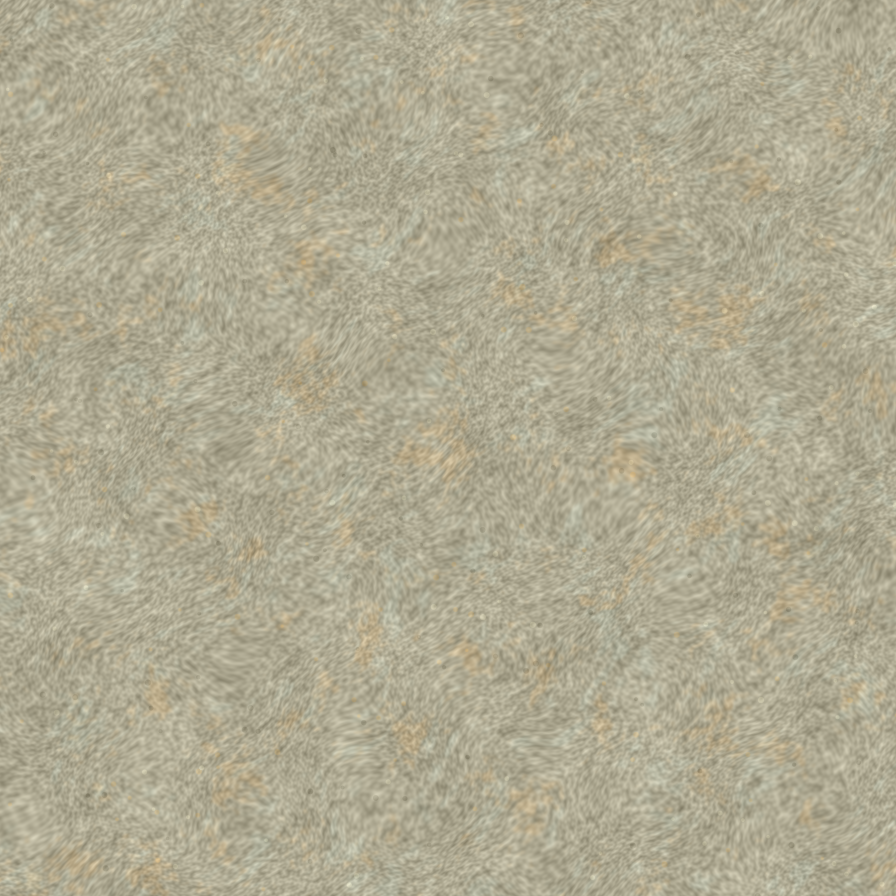
A Shadertoy shader for this texture:

```glsl
// Fine-grained sandy stone: octaves of gradient noise form the grain, short
// diagonal streaks and soft mottling; faint ochre and pale green-grey patches
// tint it, and sparse mineral specks are scattered on a jittered grid.

#define BASE_COLOR   vec3(0.684, 0.664, 0.573)
#define OCHRE_TINT   vec3(0.035, -0.008, -0.050)
#define PALE_TINT    vec3(0.008, 0.030, 0.040)
#define GRAIN_SCALE  205.0
#define FINE_AMOUNT  0.140
#define GRIT_AMOUNT  0.095
#define STREAK_AMOUNT 0.075
#define MOTTLE_AMOUNT 0.050
#define STREAK_ANGLE 0.68
#define SPECK_CELLS  70.0
#define SPECK_SHARE  0.07

// Integer hash giving two values from 0 to 1 for a lattice cell.
vec2 hash2(vec2 cell, uint seed) {
    uvec2 q = uvec2(ivec2(cell)) * uvec2(1597u, 3812u) + seed * 7919u;
    q = q * 1664525u + 1013904223u;
    q.x += q.y * 1664525u;
    q.y += q.x * 1664525u;
    q ^= q >> 16u;
    q.x += q.y * 1664525u;
    q.y += q.x * 1664525u;
    q ^= q >> 16u;
    return vec2(q & 65535u) / 65535.0;
}

float cornerSlope(vec2 cell, vec2 offset, uint seed) {
    float angle = 6.28318 * hash2(cell, seed).x;
    return dot(vec2(cos(angle), sin(angle)), offset);
}

float gradientNoise(vec2 p, uint seed) {
    vec2 cell = floor(p), f = p - cell;
    vec2 w = f * f * f * (f * (f * 6.0 - 15.0) + 10.0);
    vec2 e = vec2(1.0, 0.0);
    float low = mix(cornerSlope(cell, f, seed),
                    cornerSlope(cell + e.xy, f - e.xy, seed), w.x);
    float high = mix(cornerSlope(cell + e.yx, f - e.yx, seed),
                     cornerSlope(cell + e.xx, f - e.xx, seed), w.x);
    return mix(low, high, w.y);
}

float fbm(vec2 p, uint seed) {
    float sum = 0.0, amplitude = 1.0;
    for (uint i = 0u; i < 4u; i++) {
        sum += amplitude * gradientNoise(p, seed + i);
        p = mat2(1.6, 1.2, -1.2, 1.6) * p + 3.7;
        amplitude *= 0.7;
    }
    return sum;
}

// Coverage in x, random tone in y.
vec2 specks(vec2 uv) {
    vec2 p = uv * SPECK_CELLS, cell = floor(p), result = vec2(0.0);
    float blur = 0.7 * SPECK_CELLS / iResolution.y;
    for (int j = -1; j <= 1; j++)
    for (int i = -1; i <= 1; i++) {
        vec2 id = cell + vec2(i, j);
        vec2 kind = hash2(id, 41u);
        float radius = mix(0.13, 0.24, kind.y);
        float d = length(p - id - hash2(id, 42u)) - radius;
        float cover = (1.0 - smoothstep(-blur, blur, d)) * step(kind.x, SPECK_SHARE);
        if (cover > result.x) result = vec2(cover, hash2(id, 43u).x);
    }
    return result;
}

void mainImage(out vec4 fragColor, in vec2 fragCoord) {
    vec2 uv = fragCoord / iResolution.y;
    float c = cos(STREAK_ANGLE), s = sin(STREAK_ANGLE);
    vec2 along = mat2(c, -s, s, c) * uv;

    // Bend the streaks so that their direction wanders
    vec2 bend = vec2(gradientNoise(uv * 9.0, 1u), gradientNoise(uv * 9.0, 2u));
    vec2 bent = along + 0.035 * bend;

    // Grain, grit, streaks and mottling
    float fine = gradientNoise(bent * GRAIN_SCALE * vec2(0.85, 1.1), 3u);
    float grit = gradientNoise(bent * GRAIN_SCALE * vec2(0.42, 0.60) + 5.3, 4u);
    float streak = gradientNoise(bent * GRAIN_SCALE * vec2(0.16, 0.42), 5u);
    float mottle = fbm(uv * 9.0, 10u);
    float tone = FINE_AMOUNT * fine + GRIT_AMOUNT * grit
               + STREAK_AMOUNT * streak + MOTTLE_AMOUNT * mottle;
    vec3 color = BASE_COLOR + tone * vec3(1.0, 1.0, 0.98);

    // Ochre and pale patches, broken up by the grain
    float ochre = smoothstep(0.15, 0.80, fbm(uv * 13.0 + 2.1, 20u) + 0.5 * grit);
    float pale = smoothstep(0.15, 0.80, fbm(bent * vec2(13.0, 18.0), 30u) + 0.7 * streak);
    color += OCHRE_TINT * ochre + PALE_TINT * pale;

    // Specks: dark, ochre or light
    vec2 speck = specks(uv);
    vec3 speckShift = speck.y < 0.35 ? vec3(-0.09)
                    : speck.y < 0.70 ? vec3(0.06, 0.01, -0.06) : vec3(0.09, 0.09, 0.07);
    color += speckShift * speck.x * 0.8;

    fragColor = vec4(clamp(color, 0.0, 1.0), 1.0);
}
```
